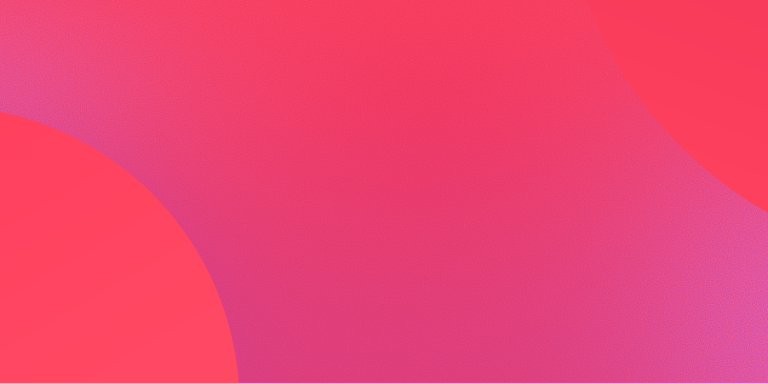
Reproduce this background procedurally as a WebGL 2 fragment shader.

```glsl
#version 300 es
precision highp float;

uniform vec2 u_resolution;
out vec4 fragColor;

vec2 hashGradient(vec2 cell) {
    vec3 q = fract(cell.xyx * vec3(0.1031, 0.103, 0.0973));
    q += dot(q, q.yzx + 33.33);
    float angle = 6.2832 * fract((q.x + q.y) * q.z);
    return vec2(cos(angle), sin(angle));
}

float gradientNoise(vec2 p) {
    vec2 i = floor(p), f = fract(p);
    vec2 u = f * f * f * (f * (f * 6.0 - 15.0) + 10.0);
    vec2 e = vec2(0.0, 1.0);
    float a = dot(hashGradient(i), f);
    float b = dot(hashGradient(i + e.yx), f - e.yx);
    float c = dot(hashGradient(i + e.xy), f - e.xy);
    float d = dot(hashGradient(i + e.yy), f - e.yy);
    return mix(mix(a, b, u.x), mix(c, d, u.x), u.y);
}

float circle(vec2 p, vec2 center, float radius) {
    return length(p - center) - radius;
}

float glow(vec2 p, vec2 center, vec2 spread) {
    vec2 d = (p - center) / spread;
    return exp(-dot(d, d));
}

float cover(float dist) {
    float pixel = 0.7 / u_resolution.y;
    return 1.0 - smoothstep(-pixel, pixel, dist);
}

void main() {
    // Height of the canvas is one unit
    vec2 p = gl_FragCoord.xy / u_resolution.y;
    float leftEdge = circle(p, vec2(-0.156, -0.055), 0.78);
    float rightEdge = circle(p, vec2(2.53, 1.375), 1.07);

    // Magenta at the bottom rising to coral at the top
    vec3 color = mix(vec3(0.87, 0.245, 0.485), vec3(0.975, 0.25, 0.375),
                     smoothstep(-0.08, 1.08, p.y));

    // Deeper red in the middle, deeper magenta along the left disc
    color -= vec3(0.008, 0.02, 0.008) * glow(p, vec2(1.12, 0.7), vec2(0.4, 0.32));
    color = mix(color, vec3(0.84, 0.25, 0.53),
                0.5 * exp(-max(leftEdge, 0.0) / 0.12));

    // Violet glows at both sides
    float violet = 0.68 * glow(p, vec2(2.15, 0.14), vec2(0.5, 0.58))
                 + 0.4 * glow(p, vec2(-0.1, 0.78), vec2(0.55, 0.32));
    color = mix(color, vec3(0.88, 0.4, 0.74), violet);

    // Fine grain, warm against violet where the glows are strong
    float grain = gradientNoise(p * 317.0);
    float tint = gradientNoise(p * 283.0 + 41.0);
    color += 0.05 * grain * (0.5 + violet);
    color += vec3(-0.05, 0.03, 0.14) * tint * (0.12 + violet);

    // Coral discs in opposite corners, shaded on a slant
    float slant = dot(p, vec2(-0.5, 0.86));
    vec3 leftDisc = mix(vec3(1.0, 0.285, 0.39), vec3(1.0, 0.255, 0.37),
                        smoothstep(-0.35, 0.65, slant));
    vec3 rightDisc = mix(vec3(1.0, 0.26, 0.375), vec3(0.97, 0.23, 0.35),
                         smoothstep(0.7, 1.5, dot(p, vec2(0.3, 0.8))));
    color = mix(color, leftDisc, cover(leftEdge));
    color = mix(color, rightDisc, cover(rightEdge));

    // Thin pale rim along the lower border
    color = mix(color, vec3(1.0, 0.95, 0.96), 0.8 * cover(p.y - 0.0025));

    fragColor = vec4(color, 1.0);
}
```
